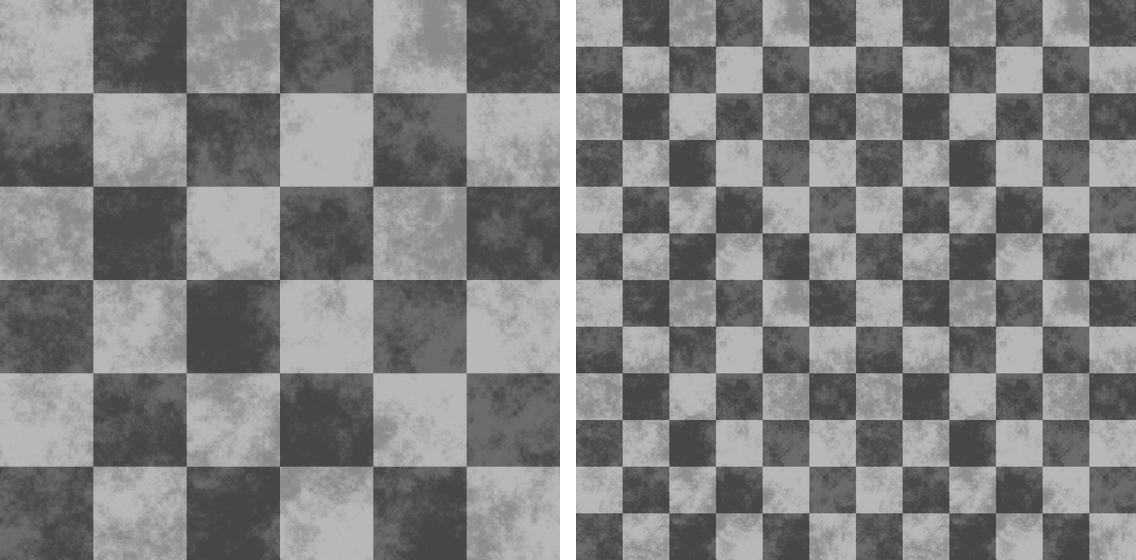
Left: one tile. Right: repeated 2 by 2.
Reproduce this pattern procedurally as a Shadertoy shader.

```glsl
const float TILES = 6.0;
const vec2 DARK_RANGE = vec2(0.275, 0.425);
const vec2 LIGHT_RANGE = vec2(0.54, 0.72);

// Integer hash of a lattice point, 0 to 1
float hash(vec2 cell, float seed) {
    uvec3 q = uvec3(cell, seed) * uvec3(1597u, 3821u, 7919u);
    uint h = q.x ^ (q.y * 2531u) ^ (q.z * 977u);
    h = (h ^ (h >> 15u)) * 0x2c1b3c6du;
    h = (h ^ (h >> 12u)) * 0x297a2d39u;
    h ^= h >> 15u;
    return float(h & 0xffffu) / 65535.0;
}

// Value noise that wraps after a whole number of cells
float wrappedNoise(vec2 uv, float period, float seed) {
    vec2 p = uv * period;
    vec2 cell = mod(floor(p), period);
    vec2 next = mod(cell + 1.0, period);
    vec2 f = fract(p);
    f = f * f * f * (f * (f * 6.0 - 15.0) + 10.0);
    float low = mix(hash(cell, seed), hash(vec2(next.x, cell.y), seed), f.x);
    float high = mix(hash(vec2(cell.x, next.y), seed), hash(next, seed), f.x);
    return mix(low, high, f.y);
}

// Normalised octave sum, still periodic over the canvas
float fbm(vec2 uv, float period, int octaves, float gain, float seed) {
    float sum = 0.0, total = 0.0, weight = 1.0;
    for (int i = 0; i < octaves; i++) {
        sum += weight * wrappedNoise(uv, period, seed + float(i));
        total += weight;
        weight *= gain;
        period *= 2.0;
    }
    return sum / total;
}

// Smoothed checker: 0 on dark squares, 1 on light ones
float checker(vec2 p, vec2 pixel) {
    vec2 edge = 0.5 - abs(mod(p - 0.5, 2.0) - 1.0);
    vec2 side = clamp(edge / (0.5 * pixel), -1.0, 1.0);
    return 0.5 - 0.5 * side.x * side.y;
}

// Broad clouds with fine mottling, centred on one half
float wearAmount(vec2 uv) {
    float clouds = fbm(uv, 5.0, 3, 0.55, 3.0);
    float grain = fbm(uv, 22.0, 5, 0.82, 17.0);
    return 0.5 + 1.3 * (clouds - 0.5) + 1.35 * (grain - 0.5);
}

void mainImage(out vec4 fragColor, in vec2 fragCoord) {
    vec2 uv = fragCoord / iResolution.xy;
    float wear = wearAmount(uv);

    // Dark squares flatten at low wear, light squares at high wear
    float darkTone = mix(DARK_RANGE.x, DARK_RANGE.y, smoothstep(0.2, 1.0, wear));
    float lightTone = mix(LIGHT_RANGE.x, LIGHT_RANGE.y, smoothstep(0.0, 0.8, wear));

    float tone = mix(darkTone, lightTone, checker(uv * TILES, TILES / iResolution.xy));
    fragColor = vec4(vec3(tone), 1.0);
}
```
